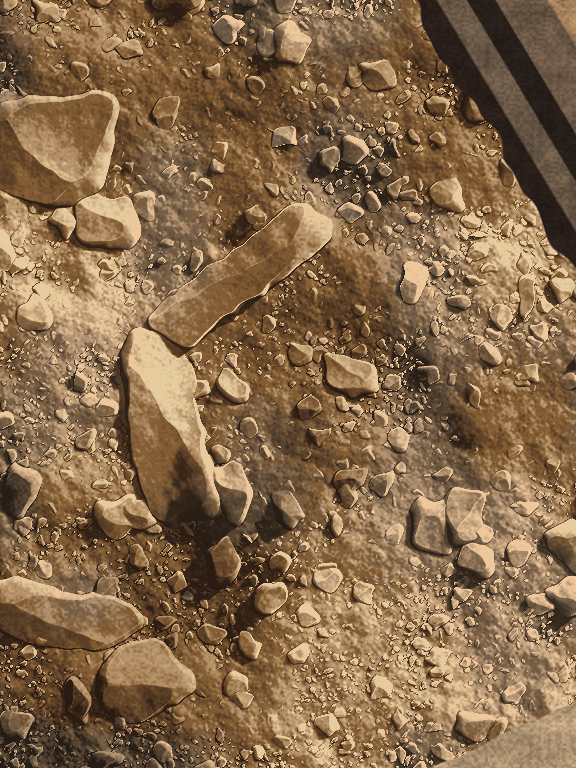
Reproduce this texture procedurally as a Shadertoy shader.

```glsl
float hash(vec2 p) {
    return fract(sin(dot(p, vec2(127.1, 311.7))) * 43758.5453);
}

float noise(vec2 p) {
    vec2 i = floor(p), f = fract(p);
    f = f * f * (3.0 - 2.0 * f);
    return mix(mix(hash(i), hash(i + vec2(1, 0)), f.x),
               mix(hash(i + vec2(0, 1)), hash(i + 1.0), f.x), f.y);
}

mat2 rotate(float a) {
    return mat2(cos(a), sin(a), -sin(a), cos(a));
}

// Dome cut by two facets; a higher power gives a boxier outline
float rock(vec2 p, vec2 centre, vec2 radius, float angle, float power) {
    vec2 q = rotate(-angle) * (p - centre) / radius;
    q += 0.28 / power * sin(q.yx * 3.3 + centre * 40.0);
    vec2 a = pow(abs(q), vec2(power));
    float dome = sqrt(max(0.0, 1.0 - a.x - a.y));
    vec2 tilt = normalize(sin(centre.yx * 90.0) + 0.01);
    float facet = min(0.78 + 0.35 * dot(q, tilt), 0.9 - 0.6 * dot(q, tilt.yx));
    return min(dome, max(facet, 0.3 * dome));
}

// Lays a rock on the ground: x height, y rock cover, z tone
void layRock(inout vec3 ground, float base, float dust, float dome, float size, float tone) {
    float top = base + size * (dome - 0.22) + dust * 0.5;
    float cover = smoothstep(-0.001, 0.002, top - ground.x) * step(0.01, dome);
    ground = mix(ground, vec3(max(top, ground.x), 1.0, tone), cover);
}

vec3 terrain(vec2 p) {
    // Crumbly soil with hollows
    float base = 0.09 * noise(p * 5.0 + 3.0) + 0.035 * noise(p * 11.0 + 6.0);
    float dust = 0.0, amp = 0.02, freq = 17.0;
    for (int i = 0; i < 5; i++) {
        dust += amp * (noise(rotate(float(i)) * p * freq) - 0.5);
        amp *= 0.5;
        freq *= 2.0;
    }
    vec3 ground = vec3(base + dust, 0.0, 0.5);

    // Ragged outlines for every rock
    p += 0.009 * vec2(noise(p * 48.0), noise(p * 48.0 + 9.0)) - 0.0045;

    // Scattered stones, from cobbles down to grit
    float cell = 0.14;
    for (int i = 0; i < 7; i++) {
        vec2 g = rotate(float(i) * 0.8 + 0.3) * p / cell + float(i) * 17.0;
        vec2 id = floor(g);
        float pick = hash(id + 5.3), tone = hash(id + 9.1);
        float r = mix(0.1, 0.32, hash(id + 2.7));
        vec2 jitter = (vec2(hash(id), hash(id + 7.7)) - 0.5) * (1.0 - 2.7 * r);
        float density = 0.12 + 0.025 * float(i) + 0.6 * noise(p * 8.0 + float(i) * 4.0);
        if (pick < density) {
            vec2 radius = r * vec2(1.0, 0.6 + 0.4 * tone);
            float dome = rock(g, id + 0.5 + jitter, radius, pick * 20.0, 2.5);
            layRock(ground, base, dust, dome, r * cell * 1.15, tone);
        }
        cell *= 0.64;
    }

    // Boulders and the two long slabs
    layRock(ground, base, dust, rock(p, vec2(0.06, 0.81), vec2(0.097, 0.075), 0.1, 2.6), 0.085, 0.45);
    layRock(ground, base, dust, rock(p, vec2(0.185, 0.115), vec2(0.062, 0.05), 0.5, 2.8), 0.06, 0.5);
    layRock(ground, base, dust, rock(p, vec2(0.07, 0.2), vec2(0.11, 0.04), -0.2, 2.8), 0.065, 0.55);
    layRock(ground, base, dust, rock(p, vec2(0.14, 0.71), vec2(0.045, 0.036), -0.2, 2.6), 0.045, 0.5);
    layRock(ground, base, dust, rock(p, vec2(0.456, 0.512), vec2(0.038, 0.026), -0.3, 2.8), 0.04, 0.6);
    layRock(ground, base, dust, rock(p, vec2(0.566, 0.316), vec2(0.033, 0.038), 0.2, 2.5), 0.045, 0.5);
    layRock(ground, base, dust, rock(p, vec2(0.3, 0.36), vec2(0.028, 0.042), 0.35, 2.4), 0.04, 0.75);
    layRock(ground, base, dust, rock(p, vec2(0.218, 0.44), vec2(0.05, 0.13), 0.25, 3.6), 0.06, 0.6);
    layRock(ground, base, dust, rock(p, vec2(0.316, 0.642), vec2(0.132, 0.036), 0.66, 6.0), 0.06, 0.65);
    return ground;
}

// Earth colours from deep shade to full sun
vec3 earth(float v) {
    vec3 c = mix(vec3(0.16, 0.105, 0.07), vec3(0.36, 0.25, 0.15), smoothstep(0.0, 0.27, v));
    c = mix(c, vec3(0.51, 0.36, 0.2), smoothstep(0.25, 0.5, v));
    c = mix(c, vec3(0.71, 0.57, 0.41), smoothstep(0.5, 0.75, v));
    return mix(c, vec3(0.9, 0.8, 0.62), smoothstep(0.72, 0.98, v));
}

void mainImage(out vec4 fragColor, in vec2 fragCoord) {
    vec2 p = fragCoord / iResolution.y;
    vec2 sun = normalize(vec2(0.75, 0.65));
    vec3 ground = terrain(p);

    // Low sunlight and cast shadows
    float e = 0.0016;
    vec2 slope = vec2(terrain(p + vec2(e, 0)).x, terrain(p + vec2(0, e)).x) - ground.x;
    float facing = -dot(slope, sun) / e;
    float shadow = 0.0, reach = 0.004;
    for (int i = 0; i < 8; i++) {
        float above = terrain(p + sun * reach).x - ground.x - reach * 0.68;
        shadow = max(shadow, smoothstep(0.0, 0.005, above));
        reach *= 1.45;
    }
    float grain = noise(p * 330.0) - 0.5;
    float light = 0.53 + 0.46 * facing / sqrt(1.0 + facing * facing) + 0.16 * grain;
    light += ground.y * (0.06 + 0.24 * (ground.z - 0.5)) + 0.42 * (noise(p * 4.5 + 8.0) - 0.5);
    light += 0.2 * (p.x - 0.36);
    light *= 1.0 - 0.75 * shadow;
    vec3 color = earth(light);

    // Grey dust and a few pale stones
    float luma = dot(color, vec3(0.3, 0.6, 0.1));
    float grey = 0.8 * smoothstep(0.4, 0.62, noise(p * 9.0 + 21.0) + 0.4 * grain);
    grey = max(grey, ground.y * smoothstep(0.92, 0.95, ground.z));
    color = mix(color, luma * vec3(1.16, 0.96, 0.75), grey);

    // Beams behind the heap
    float beam = dot(p, vec2(0.858, 0.515)) - 0.975;
    float edge = beam + 0.026 * (noise(p * 28.0) - 0.5);
    vec3 wall = mix(vec3(0.16, 0.12, 0.1), vec3(0.42, 0.35, 0.28), smoothstep(0.026, 0.03, beam));
    wall = mix(wall, vec3(0.15, 0.12, 0.1), smoothstep(0.06, 0.063, beam));
    wall = mix(wall, vec3(0.43, 0.35, 0.28), smoothstep(0.092, 0.095, beam));
    wall = mix(wall, vec3(0.66, 0.52, 0.37), smoothstep(0.15, 0.154, beam));
    wall *= 0.85 + 0.25 * noise(p * 60.0) + 0.3 * grain;
    color = mix(color, wall, smoothstep(0.0, 0.003, edge));

    // Dusty plank in the lower corner
    float plank = dot(p, vec2(0.42, -0.907)) - 0.235 + 0.006 * (noise(p * 40.0) - 0.5);
    vec3 wood = vec3(0.7, 0.59, 0.46) * (0.85 + 0.25 * noise(p * 35.0) + 0.3 * grain);
    color = mix(color, wood, smoothstep(0.0, 0.003, plank));

    fragColor = vec4(color, 1.0);
}
```
